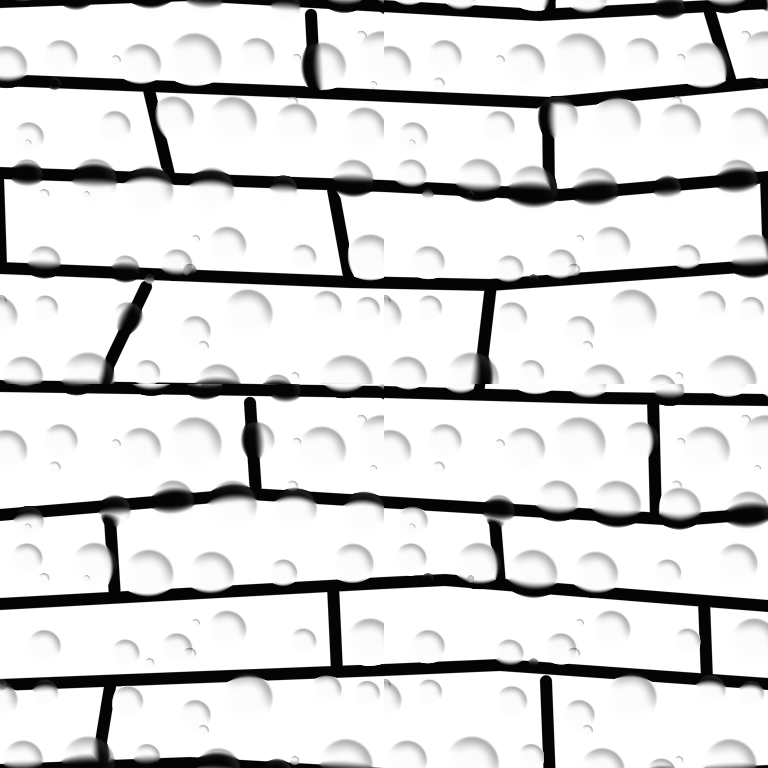
Give the GLSL for this pattern, as a WebGL 2 fragment shader.

```glsl
#version 300 es
precision highp float;
// Hand-inked brick wall seen through repeating tiles of round water drops.

uniform vec2 u_resolution;
out vec4 outColor;

const float SPAN = 768.0;          // layout units across the canvas
const float TILE = 384.0;          // period of the drop pattern
const int COURSES = 8;             // brick courses down the canvas
const float LINE_HALF = 6.0;       // half width of the ink lines
const float LOOSE_GAP = 13.0;      // gap above the joints that hang free
const float LENS = 0.5;            // sampling scale at the centre of a drop
const float LENS_BLUR = 2.6;       // ink softness inside a drop
const float RIM_SHADE = 0.31;
const vec2 LIGHT = vec2(0.5, -0.86);
const vec3 PAPER = vec3(1.0);
const vec3 INK = vec3(0.015);

// Height of each bed line at the left edge, its two kinks and the right edge.
const vec4 BED[COURSES] = vec4[](
  vec4(2, -5, 15, 3), vec4(80, 92, 103, 82),
  vec4(173, 186, 195, 177), vec4(268, 282, 285, 265),
  vec4(386, 392, 398, 400), vec4(515, 494, 520, 513),
  vec4(604, 583, 580, 606), vec4(685, 670, 665, 684));
// Horizontal position of the two kinks.
const vec2 KINK[COURSES] = vec2[](
  vec2(190, 540), vec2(300, 550), vec2(384, 560), vec2(350, 490),
  vec2(384, 600), vec2(250, 680), vec2(384, 445), vec2(384, 500));
// Two upright joints per course: (top x, lean, top x, lean).
const vec4 JOINT[COURSES] = vec4[](
  vec4(311, 4, 708, 24), vec4(148, 22, 548, 1),
  vec4(332, 18, 766, 3), vec4(146, -48, 491, -13),
  vec4(250, 6, 653, 3), vec4(110, 5, 495, 5),
  vec4(333, 4, 704, 3), vec4(111, -14, 546, 4));

float hash(vec2 p) {
  vec3 q = fract(vec3(p.xyx) * vec3(0.1031, 0.1030, 0.0973));
  q += dot(q, q.yzx + 33.33);
  return fract((q.x + q.y) * q.z);
}

float segment(vec2 p, vec2 a, vec2 b) {
  vec2 ab = b - a;
  return length(p - a - ab * clamp(dot(p - a, ab) / dot(ab, ab), 0.0, 1.0));
}

// Bed line heights; the line below the last course wraps to the first.
vec4 bedHeights(int i) {
  return BED[i % COURSES] + SPAN * float(i / COURSES);
}

float bedAt(int i, float x) {
  vec4 h = bedHeights(i);
  vec2 k = KINK[i % COURSES];
  if (x < k.x) return mix(h.x, h.y, x / k.x);
  if (x < k.y) return mix(h.y, h.z, (x - k.x) / (k.y - k.x));
  return mix(h.z, h.w, (x - k.y) / (SPAN - k.y));
}

float bedDistance(vec2 p, int i) {
  vec4 h = bedHeights(i);
  vec2 k = KINK[i % COURSES];
  vec2 a = vec2(k.x, h.y), b = vec2(k.y, h.z);
  return min(segment(p, a, b),
    min(segment(p, vec2(0, h.x), a), segment(p, b, vec2(SPAN, h.w))));
}

float jointDistance(vec2 p, int i, vec2 joint) {
  float loose = step(0.65, hash(vec2(joint.x, float(i))));
  vec2 a = vec2(joint.x, bedAt(i, joint.x) + LOOSE_GAP * loose);
  vec2 b = vec2(joint.x + joint.y, bedAt(i + 1, joint.x + joint.y));
  p -= SPAN * round((p - 0.5 * (a + b)) / SPAN);
  return segment(p, a, b);
}

float wallDistance(vec2 p) {
  float d = SPAN;
  for (int i = 0; i <= COURSES; i++) d = min(d, bedDistance(p, i));
  for (int i = 0; i < COURSES; i++) {
    d = min(d, jointDistance(p, i, JOINT[i].xy));
    d = min(d, jointDistance(p, i, JOINT[i].zw));
  }
  return d - LINE_HALF;
}

// One layer of jittered drops. Returns xy: lens offset, z: shade, w: blur.
vec4 drops(vec2 p, float cell, vec2 radii, float density, float seed) {
  vec2 g = mod(p, TILE) / cell + vec2(0.0, 0.55);
  g.x += hash(vec2(floor(g.y), seed));
  vec2 id = floor(g) + seed;
  if (hash(id + 71.0) > density) return vec4(0);
  float radius = mix(radii.x, radii.y, hash(id + 13.0));
  vec2 jitter = vec2(hash(id + 29.0), hash(id + 47.0)) - 0.5;
  vec2 rel = fract(g) - 0.5 - jitter * (1.0 - 2.0 * radius);
  float t = length(rel) / radius;
  if (t >= 1.0) return vec4(0);
  float rim = smoothstep(0.25, 0.93, t);
  rim *= rim * (1.0 - smoothstep(0.88, 1.0, t));
  float lit = smoothstep(-0.15, 0.9, dot(rel / max(length(rel), 1e-4), LIGHT));
  float shade = RIM_SHADE * rim * lit + 0.015 * (1.0 - t * t);
  vec2 bend = rel * cell * (LENS - 1.0) * (1.0 - t * t * t);
  return vec4(bend, shade, 1.0 - smoothstep(0.8, 1.0, t));
}

void main() {
  vec2 p = gl_FragCoord.xy / u_resolution * SPAN;
  p.y = SPAN - p.y;                // layout is measured from the top
  vec4 lens = drops(p, 64.0, vec2(0.2, 0.46), 0.92, 5.0)
            + drops(p, 48.0, vec2(0.08, 0.15), 0.2, 19.0);
  float soft = 0.75 * SPAN / u_resolution.y + LENS_BLUR * lens.w;
  float ink = 1.0 - smoothstep(-soft, soft, wallDistance(p + lens.xy));
  vec3 color = mix(PAPER * (1.0 - lens.z), INK + 0.35 * lens.z, ink);
  outColor = vec4(color, 1.0);
}
```
